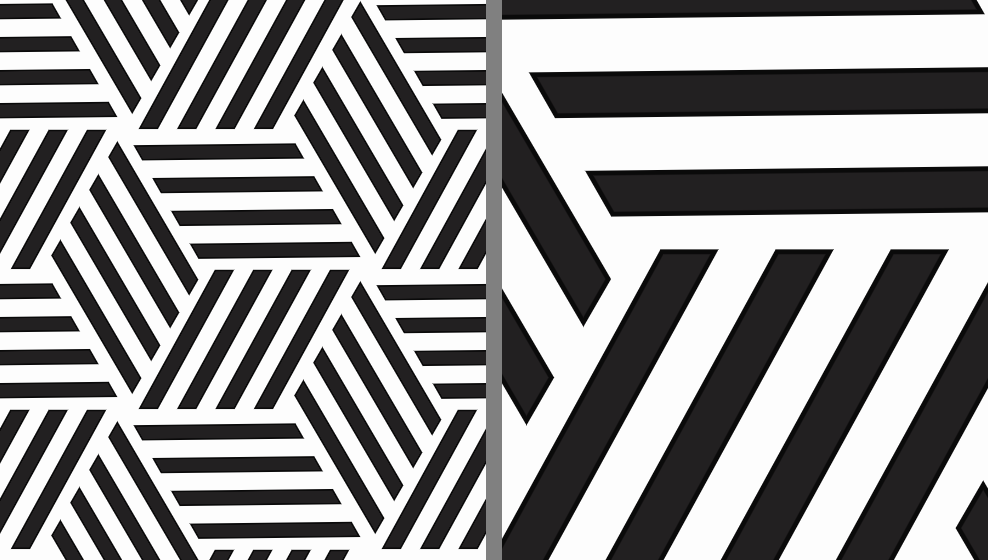
Left: the whole. Right: its middle third, enlarged.
This pattern is drawn by a WebGL 1 fragment shader. Its source:

```glsl
precision highp float;
// Woven hexagonal stripes: three sheared groups of four dark bars on white.
// Each group is a striped parallelogram distance field, repeated on a
// rectangular cell and on its half-cell offset, so the canvas tiles.

uniform vec2 u_resolution;

#define REPEATS vec2(1.0, 2.0)     // cells across and down
#define CELL vec2(666.0, 384.0)    // cell size in pattern units
#define BARS 4.0                   // bars in each group
#define RIM 2.2                    // width of the darker bar outline
#define PAPER vec3(0.992, 0.992, 0.992)
#define INK vec3(0.133, 0.124, 0.128)
#define RIM_INK vec3(0.04, 0.038, 0.04)

float cross2(vec2 a, vec2 b) {
  return a.x * b.y - a.y * b.x;
}

// Depth inside the nearest bar of a centred group, negative outside.
// Bars run along `along`, step by `pitch`, and fill `duty` of each step.
float barGroup(vec2 p, vec2 along, vec2 pitch, float duty) {
  float area = cross2(along, pitch);
  float u = cross2(p, pitch) / area;
  float v = cross2(along, p) / area;
  float barCentre = clamp(floor(v), -0.5 * BARS, 0.5 * BARS - 1.0) + 0.5;
  float endDepth = (0.5 - abs(u)) * abs(area) / length(pitch);
  float sideDepth = (0.5 * duty - abs(v - barCentre)) * abs(area) / length(along);
  return min(endDepth, sideDepth);
}

// Offset from the nearest repeat of a group centre.
vec2 wrapCell(vec2 p) {
  return mod(p + 0.5 * CELL, CELL) - 0.5 * CELL;
}

void main() {
  vec2 span = REPEATS * CELL;
  vec2 p = gl_FragCoord.xy / u_resolution * span;
  float pixel = span.y / u_resolution.y;

  // Both sites of the centred cell, three stripe directions at each
  float depth = -1000.0;
  for (int i = 0; i < 2; i++) {
    vec2 q = p - 0.5 * CELL * float(i);
    float level = barGroup(wrapCell(q - vec2(338.4, 492.2)),
                           vec2(222.0, 2.5), vec2(25.7, -45.0), 0.465);
    float rising = barGroup(wrapCell(q - vec2(334.3, 302.5)),
                            vec2(104.5, 191.0), vec2(52.6, 0.0), 0.504);
    float falling = barGroup(wrapCell(q - vec2(171.0, 401.0)),
                             vec2(111.0, -190.0), vec2(-26.0, -45.0), 0.485);
    depth = max(depth, max(level, max(rising, falling)));
  }

  // Ink with a slightly darker rim, smoothed over one pixel
  float core = smoothstep(RIM - 0.4, RIM + 0.4, depth);
  float coverage = clamp(depth / pixel + 0.5, 0.0, 1.0);
  vec3 colour = mix(PAPER, mix(RIM_INK, INK, core), coverage);
  gl_FragColor = vec4(colour, 1.0);
}
```
